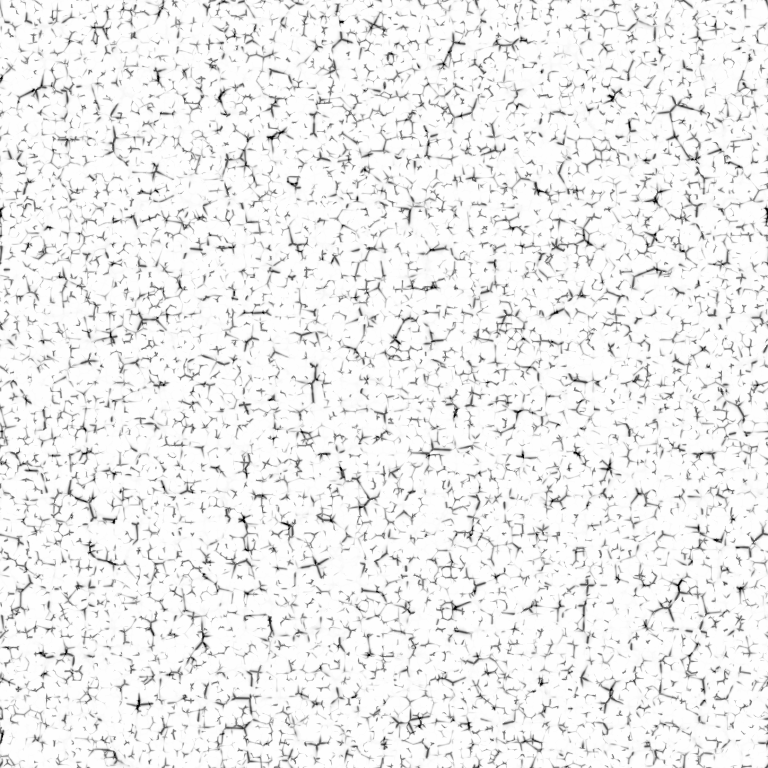
Write a Shadertoy shader that draws this texture.

```glsl
const vec3 PAPER = vec3(0.998);
const vec3 INK = vec3(0.03);
const float JITTER = 0.78;
const float CORE_INK = 0.58;
const float HALO_INK = 0.13;

vec2 hash22(vec2 p) {
    vec3 q = fract(vec3(p.xyx) * vec3(0.1031, 0.1030, 0.0973));
    q += dot(q, q.yzx + 33.33);
    return fract((q.xx + q.yz) * q.zy);
}

// Value noise that wraps after a whole number of cells
float tileNoise(vec2 uv, float cells, float seed) {
    vec2 p = uv * cells;
    vec2 base = floor(p);
    vec2 blend = smoothstep(0.0, 1.0, fract(p));
    vec2 lo = mod(base, cells) + seed;
    vec2 hi = mod(base + 1.0, cells) + seed;
    float bottom = mix(hash22(lo).x, hash22(vec2(hi.x, lo.y)).x, blend.x);
    float top = mix(hash22(vec2(lo.x, hi.y)).x, hash22(hi).x, blend.x);
    return mix(bottom, top, blend.y);
}

// Wrapping Voronoi: x = seed distance in cells, y = edge distance in canvas units
vec2 voronoi(vec2 uv, float cells, float seed) {
    vec2 p = uv * cells;
    vec2 base = floor(p);
    vec2 nearest = vec2(9.0);
    vec2 second = vec2(9.0);
    for (int j = -1; j <= 1; j++) {
        for (int i = -1; i <= 1; i++) {
            vec2 cell = base + vec2(i, j);
            vec2 jitter = (hash22(mod(cell, cells) + seed) - 0.5) * JITTER;
            vec2 offset = cell + 0.5 + jitter - p;
            if (dot(offset, offset) < dot(nearest, nearest)) {
                second = nearest;
                nearest = offset;
            } else if (dot(offset, offset) < dot(second, second)) {
                second = offset;
            }
        }
    }
    vec2 across = second - nearest;
    float edge = dot(0.5 * (nearest + second), across) / max(length(across), 0.001);
    return vec2(length(nearest), max(edge, 0.0) / cells);
}

// Tapered dashes along the cell edges, each inside a faint wide halo
float dashedCracks(vec2 uv, float cells, float seed, vec2 fade, float width,
                   float dashCells, vec2 dashRange) {
    vec2 cell = voronoi(uv, cells, seed);
    float dash = smoothstep(dashRange.x, dashRange.y, tileNoise(uv, dashCells, seed + 57.0));
    float line = cell.y / (width * mix(0.7, 1.1, dash));
    float core = CORE_INK * dash * exp(-line * line);
    float halo = HALO_INK * mix(0.18, 1.0, dash) * exp(-cell.y / (2.9 * width));
    return smoothstep(fade.x, fade.y, cell.x) * (core + halo);
}

void mainImage(out vec4 fragColor, in vec2 fragCoord) {
    vec2 uv = fragCoord / iResolution.xy;

    // Long cracks, short cracks and specks
    float ink = dashedCracks(uv, 34.0, 17.0, vec2(0.38, 0.70), 0.0015, 108.0, vec2(0.45, 0.76));
    ink += 0.75 * dashedCracks(uv, 56.0, 131.0, vec2(0.42, 0.78), 0.0013, 116.0, vec2(0.45, 0.76));
    ink += 0.80 * dashedCracks(uv, 88.0, 271.0, vec2(0.36, 0.66), 0.0012, 128.0, vec2(0.58, 0.84));
    ink = clamp(ink - 0.008, 0.0, 1.0);

    fragColor = vec4(mix(PAPER, INK, ink), 1.0);
}
```
